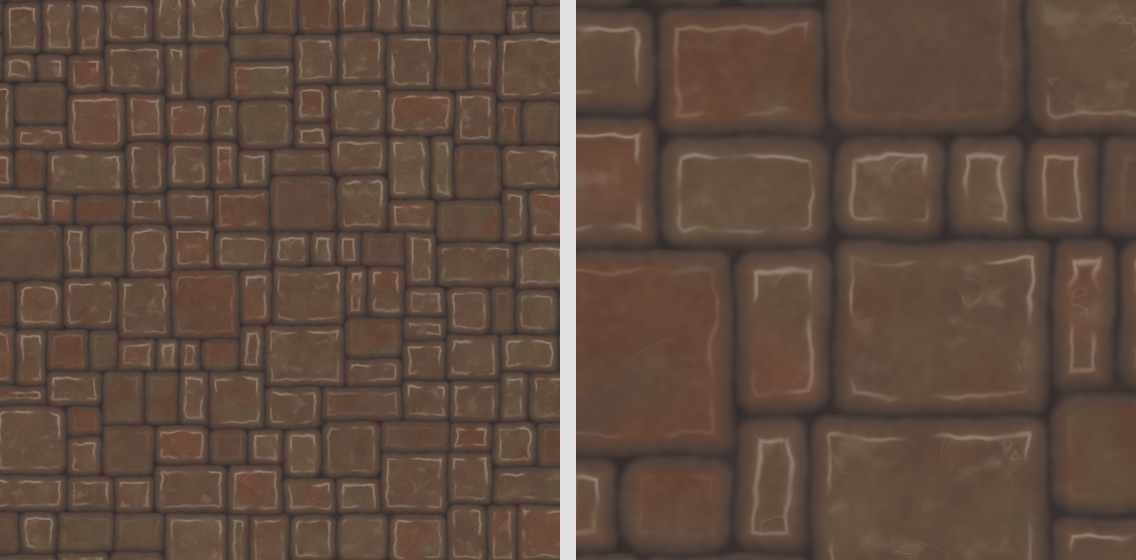
Left, the full canvas; right, a detail of the centre.
Write a WebGL 2 fragment shader that draws this texture.

```glsl
#version 300 es
precision highp float;
// Irregular wall of worn brown stone blocks with dark joints and chipped, pale rims.

uniform vec2 u_resolution;
out vec4 fragColor;

const vec2  GRID         = vec2(10.0, 12.0); // cells across the canvas
const float JITTER       = 0.31;             // wall line offset, in cells
const float SPLIT_LENGTH = 0.105;            // longer blocks may be cut in two
const float JOINT        = 0.0022;           // half width of the joint
const float WARP         = 0.0035;           // waviness of the block outlines
const float BEVEL        = 0.0095;           // width of the dark shoulder
const float RIM_DEPTH    = 0.0105;           // distance from outline to pale rim
const float RIM_WIDTH    = 0.0017;

const vec3 JOINT_COLOR = vec3(0.220, 0.188, 0.182);
const vec3 EDGE_COLOR  = vec3(0.322, 0.263, 0.235);
const vec3 STONE_COLOR = vec3(0.382, 0.292, 0.238);
const vec3 RUST_COLOR  = vec3(0.402, 0.278, 0.218);
const vec3 OLIVE_COLOR = vec3(0.388, 0.316, 0.250);
const vec3 WORN_COLOR  = vec3(0.495, 0.410, 0.350);
const vec3 RIM_COLOR   = vec3(0.620, 0.550, 0.490);

struct Block { vec2 lo; vec2 hi; vec2 id; };

vec2 hash2(vec2 p) {
    vec3 q = fract(p.xyx * vec3(0.1031, 0.1030, 0.0973));
    q += dot(q, q.yzx + 33.33);
    return fract((q.xx + q.yz) * q.zy);
}

float cornerSlope(vec2 corner, vec2 offset) {
    float angle = 6.2832 * hash2(corner + 71.0).x;
    return dot(vec2(cos(angle), sin(angle)), offset);
}

// Gradient noise, roughly -0.7 to 0.7
float noise(vec2 p) {
    vec2 i = floor(p), f = p - i;
    vec2 u = f * f * f * (f * (f * 6.0 - 15.0) + 10.0);
    vec2 e = vec2(1.0, 0.0);
    return mix(mix(cornerSlope(i, f), cornerSlope(i + e, f - e), u.x),
               mix(cornerSlope(i + e.yx, f - e.yx), cornerSlope(i + 1.0, f - 1.0), u.x), u.y);
}

float fbm(vec2 p) {
    float sum = 0.0, amplitude = 0.6;
    for (int k = 0; k < 4; k++) {
        sum += amplitude * noise(p);
        p = mat2(1.6, 1.2, -1.2, 1.6) * p + 7.3;
        amplitude *= 0.52;
    }
    return sum;
}

vec2 nudge(vec2 v) { return v + JITTER * (2.0 * hash2(v + 19.0) - 1.0); }

// Wall lines alternate between horizontal and vertical at grid points,
// so the cells interlock as rectangles without overlap.
Block findBlock(vec2 p) {
    vec2 g = p * GRID;
    Block block = Block(floor(g) / GRID, (floor(g) + 1.0) / GRID, floor(g));
    for (int y = -1; y <= 1; y++)
    for (int x = -1; x <= 1; x++) {
        vec2 cell = floor(g) + vec2(x, y);
        vec2 a = nudge(cell), b = nudge(cell + vec2(1, 0));
        vec2 c = nudge(cell + 1.0), d = nudge(cell + vec2(0, 1));
        bool even = mod(cell.x + cell.y, 2.0) < 0.5;
        vec2 lo = even ? vec2(d.x, a.y) : vec2(a.x, b.y);
        vec2 hi = even ? vec2(b.x, c.y) : vec2(c.x, d.y);
        if (all(greaterThanEqual(g, lo)) && all(lessThan(g, hi)))
            block = Block(lo / GRID, hi / GRID, cell);
    }
    // Cut some long blocks across their longer side
    vec2 size = block.hi - block.lo, rnd = hash2(block.id + 43.0);
    int axis = size.x > size.y ? 0 : 1;
    if (size[axis] > SPLIT_LENGTH && rnd.x < 0.6) {
        float cut = block.lo[axis] + size[axis] * mix(0.34, 0.66, rnd.y);
        if (p[axis] < cut) block.hi[axis] = cut;
        else { block.lo[axis] = cut; block.id += 130.0; }
    }
    return block;
}

float roundedBox(vec2 p, vec2 halfSize, float radius) {
    vec2 q = abs(p) - halfSize + radius;
    return length(max(q, 0.0)) + min(max(q.x, q.y), 0.0) - radius;
}

void main() {
    vec2 p = gl_FragCoord.xy / u_resolution.y;
    float pixel = 1.0 / u_resolution.y;
    vec2 warped = p + WARP * vec2(noise(p * 24.0), noise(p * 24.0 + 37.0));
    Block block = findBlock(warped);
    vec2 halfSize = 0.5 * (block.hi - block.lo);
    vec2 local = warped - 0.5 * (block.lo + block.hi);
    vec2 rnd = hash2(block.id + 5.0), tint = hash2(block.id + 83.0);

    float radius = min(mix(0.007, 0.018, rnd.x), 0.4 * min(halfSize.x, halfSize.y));
    float depth = -roundedBox(local, halfSize - JOINT, radius);
    vec2 q = p + 9.0 * tint;

    // Mottled face with rust and olive stains
    float mottle = fbm(q * 26.0);
    vec3 color = mix(STONE_COLOR, RUST_COLOR, smoothstep(-0.1, 0.4, noise(q * 15.0) + tint.x - 0.5));
    color = mix(color, OLIVE_COLOR, smoothstep(0.0, 0.5, noise(q * 17.0 + 51.0) + tint.y - 0.5));
    color *= 0.95 + 0.09 * rnd.y + 0.14 * mottle;

    // Pale smudges and fine scratches
    float worn = mix(0.15, 1.0, smoothstep(0.10, 0.35, rnd.y));
    float smudge = smoothstep(0.08, 0.50, fbm(q * vec2(30.0, 40.0) + 13.0));
    float scratch = smoothstep(0.05, 0.0, abs(noise(q * vec2(26.0, 34.0) + mottle)))
                  * smoothstep(0.12, 0.45, noise(q * 31.0 + 23.0));
    float inner = smoothstep(0.005, 0.014, depth);
    color = mix(color, WORN_COLOR, worn * inner * (0.60 * smudge + 0.45 * scratch));

    // Shoulder falling toward the joint, lit a little from above
    float light = 0.5 + 0.5 * local.y / halfSize.y;
    color = mix(EDGE_COLOR * (0.94 + 0.10 * light + 0.10 * mottle), color, smoothstep(0.0, BEVEL, depth));

    // Broken highlight where the shoulder meets the face
    float chipped = depth + 0.0040 * noise(q * 48.0) + 0.0015 * noise(q * 110.0);
    float offset = abs(chipped - RIM_DEPTH);
    float line = 1.0 - smoothstep(0.0, RIM_WIDTH + pixel, offset);
    float halo = exp(-offset * offset / 0.000012);
    vec2 toCorner = abs(local) - halfSize + RIM_DEPTH;
    float corner = smoothstep(0.030, 0.004, length(toCorner));
    float broken = smoothstep(-0.22, 0.30, noise(q * 29.0 + 61.0) + 0.20 * corner);
    float strength = worn * broken * mix(0.45, 1.0, light);
    color = mix(color, WORN_COLOR, 0.38 * halo * strength);
    color = mix(color, RIM_COLOR, 0.75 * line * strength);

    // Soft dark joint
    vec3 joint = JOINT_COLOR * (1.0 + 0.25 * fbm(p * 45.0));
    color = mix(joint, color, smoothstep(-0.0035 - pixel, 0.0025, depth + 0.0012 * noise(p * 80.0)));
    color *= 1.0 + 0.05 * noise(p * 150.0);
    fragColor = vec4(color, 1.0);
}
```
